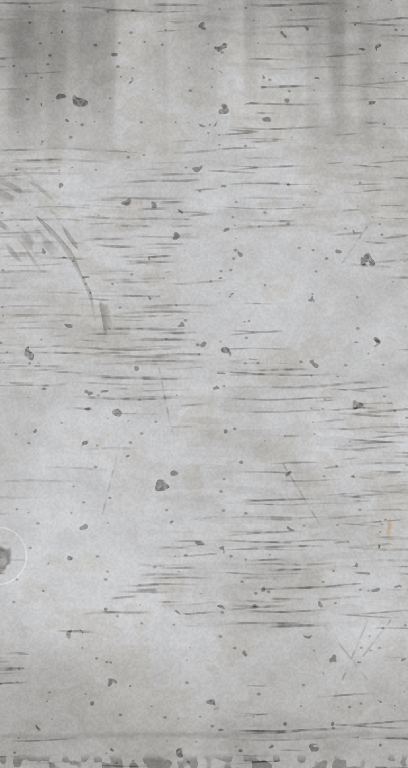
Give the GLSL for this texture, as a WebGL 2 fragment shader.

```glsl
#version 300 es
precision highp float;
// Weathered concrete wall: cloudy stains, trowel scratches, curved scuffs and pits.
uniform vec2 u_resolution;
out vec4 fragColor;

float hash(vec2 p) {
  vec3 q = fract(p.xyx * vec3(0.1031, 0.1030, 0.0973));
  q += dot(q, q.yzx + 33.33);
  return fract((q.x + q.y) * q.z);
}

// Smooth cellular noise: random cell tones blended by distance
float cellular(vec2 p) {
  vec2 cell = floor(p), f = p - cell;
  float total = 0.0, weight = 0.0;
  for (int y = -1; y <= 1; y++)
  for (int x = -1; x <= 1; x++) {
    vec2 o = vec2(x, y), id = cell + o;
    vec2 d = o + 0.2 + 0.6 * vec2(hash(id + 17.0), hash(id + 71.0)) - f;
    float w = exp(-5.0 * dot(d, d));
    total += w * hash(id);
    weight += w;
  }
  return clamp(0.5 + 1.4 * (total / weight - 0.5), 0.0, 1.0);
}

float clouds(vec2 p) {
  float sum = 0.0, amp = 0.5;
  for (int i = 0; i < 5; i++) {
    sum += amp * cellular(p);
    p = mat2(1.6, 1.2, -1.2, 1.6) * p + 13.7;
    amp *= 0.56;
  }
  return sum / 1.07;
}

// One tapered horizontal stroke in some cells of a wide grid
float scratches(vec2 p, vec2 size, float chance, float px) {
  vec2 id = floor(p / size), d = p - (id + 0.5) * size;
  float reach = size.x * (0.12 + 0.36 * hash(id + 5.0));
  d.x -= (size.x * 0.5 - reach) * (2.0 * hash(id + 9.0) - 1.0);
  d.y -= size.y * 0.5 * (hash(id + 3.0) - 0.5);
  float width = 0.0003 + 0.0016 * hash(id + 21.0);
  float line = 1.0 - smoothstep(width, width + px, abs(d.y));
  float taper = 1.0 - smoothstep(0.3 * reach, reach, abs(d.x));
  return line * taper * step(hash(id + 41.0), chance) * (0.35 + 0.65 * hash(id + 2.0));
}

// Round pits in some cells of a square grid
float pits(vec2 p, float size, float chance, float px) {
  vec2 id = floor(p / size);
  vec2 center = (id + 0.25 + 0.5 * vec2(hash(id + 4.0), hash(id + 8.0))) * size;
  float radius = size * (0.03 + 0.09 * hash(id + 6.0));
  float dist = length((p - center) * vec2(0.85, 1.1));
  return (1.0 - smoothstep(radius - 0.5 * px, radius + px, dist)) * step(hash(id + 31.0), chance);
}

float segment(vec2 p, vec2 a, vec2 b) {
  vec2 d = b - a;
  return length(p - a - d * clamp(dot(p - a, d) / dot(d, d), 0.0, 1.0));
}

void main() {
  vec2 uv = gl_FragCoord.xy / u_resolution;
  vec2 p = gl_FragCoord.xy / u_resolution.x;
  float px = 1.0 / u_resolution.x;
  float cloud = clouds(p * 3.5);
  float mottle = clouds(p * vec2(11.0, 15.0) + 40.0);
  float grain = cellular(p * 210.0);
  float rough = cellular(p * 60.0 + 9.0);

  // Pale cement with darker damp patches
  float tone = 0.772 + 0.10 * (cloud - 0.5) + 0.08 * (mottle - 0.5) + 0.035 * (grain - 0.5);
  float damp = smoothstep(0.5, 0.66, mottle * 0.6 + clouds(p * 4.0 + 70.0) * 0.4);
  tone -= 0.05 * damp;

  // Stained top with vertical runs, and a dull foot
  float runs = 0.6 * cellular(vec2(p.x * 7.0, p.y * 0.8)) + 0.4 * cellular(vec2(p.x * 32.0, p.y * 2.0));
  float top = smoothstep(0.79, 1.0, uv.y + 0.14 * (runs - 0.5));
  tone -= top * (0.05 + 0.13 * runs);
  float foot = 1.0 - smoothstep(0.02, 0.2, uv.y);
  tone -= 0.07 * foot;
  float edge = uv.y - 0.042 - 0.008 * (mottle - 0.5);
  tone -= 0.05 * (1.0 - smoothstep(0.0, 0.006, abs(edge)));
  tone -= 0.16 * smoothstep(0.45, 0.7, rough) * (1.0 - smoothstep(0.008, 0.02, uv.y));

  // Trowel scratches gathered in bands
  float band = smoothstep(0.38, 0.68, cellular(p * vec2(2.2, 6.0) + 3.0));
  float strokes = 0.0;
  for (int i = 0; i < 5; i++) {
    float k = float(i);
    vec2 q = p + vec2(0.17 * k, 0.037 * k + 0.003 * sin(p.x * 19.0 + k * 2.0));
    q.y += p.x * 0.09 * (hash(vec2(k, 7.0)) - 0.6);
    strokes += scratches(q, vec2(0.19 + 0.05 * k, 0.029), 0.1 + 0.38 * band, px);
  }
  tone -= 0.17 * min(strokes, 1.3) * (0.35 + 0.9 * rough);
  tone -= 0.025 * band * smoothstep(0.4, 0.7, cellular(p * vec2(9.0, 70.0)));

  // Curved scuffs at the left and a rubbed patch beside them
  vec2 arc = p - vec2(-0.2, 1.02);
  float radius = length(arc), turn = atan(arc.y, arc.x);
  float sweep = smoothstep(-0.15, 0.2, turn) * (1.0 - smoothstep(0.9, 1.2, turn));
  float lines = smoothstep(0.5, 0.8, cellular(vec2(radius * 85.0, turn * 7.0)));
  float ring = 1.0 - smoothstep(0.0, 0.035, abs(radius - 0.455));
  float rub = 1.0 - smoothstep(0.02, 0.13, length((p - vec2(0.06, 1.34)) * vec2(1.0, 0.75)));
  tone -= 0.16 * lines * max(ring * sweep, rub) + 0.06 * rub * mottle;

  // Loose diagonal scrapes
  for (int i = 0; i < 7; i++) {
    float k = float(i);
    vec2 a = vec2(hash(vec2(k, 11.0)), 0.2 + 1.3 * hash(vec2(k, 23.0)));
    float lean = mix(0.5, 2.3, hash(vec2(k, 37.0)));
    vec2 b = a + vec2(cos(lean), sin(lean)) * (0.07 + 0.11 * hash(vec2(k, 51.0)));
    tone -= 0.11 * rough * (1.0 - smoothstep(0.0005, 0.0005 + 1.5 * px, segment(p, a, b)));
  }

  // Ragged pits, large and small
  vec2 ragged = p + 0.012 * (vec2(rough, cellular(p * 55.0 + 90.0)) - 0.5);
  tone -= 0.27 * pits(ragged, 0.12, 0.16, px) * (0.5 + 0.7 * grain);
  tone -= 0.22 * pits(ragged + 0.31, 0.055, 0.15, px);
  tone -= 0.18 * pits(p + 0.17, 0.028, 0.09 + 0.12 * top, px);

  // Tie hole at the left edge with a pale ring
  float hole = length(ragged - vec2(-0.01, 0.515));
  tone -= 0.28 * (1.0 - smoothstep(0.032, 0.042, hole)) * (0.4 + 0.8 * rough);
  float rim = abs(length(p - vec2(-0.005, 0.52)) - 0.07);
  tone += 0.07 * (1.0 - smoothstep(0.0, 1.5 * px, rim));

  // Cool highlights, slightly warm shadows and a trace of rust
  vec3 color = tone * mix(vec3(1.006, 1.0, 0.992), vec3(0.996, 1.0, 1.008), smoothstep(0.68, 0.79, tone));
  color *= mix(vec3(1.0), vec3(1.008, 1.0, 0.982), damp * 0.7);
  float rust = 1.0 - smoothstep(0.2, 1.0, length((ragged - vec2(0.957, 0.585)) / vec2(0.009, 0.03)));
  color = mix(color, vec3(0.74, 0.61, 0.47), 0.6 * rust);
  fragColor = vec4(clamp(color, 0.0, 1.0), 1.0);
}
```
